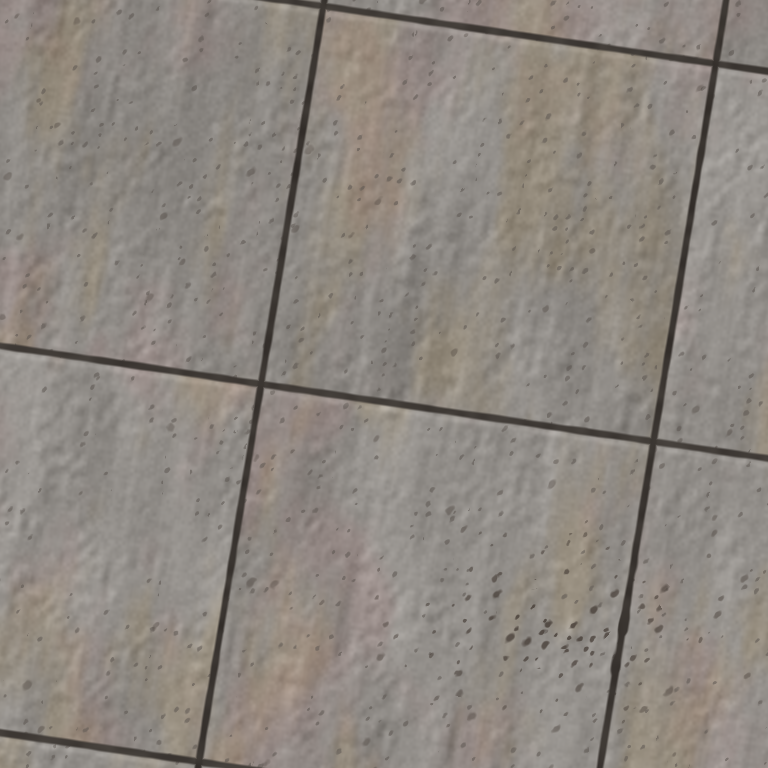
Reproduce this texture procedurally as a WebGL 2 fragment shader.

```glsl
#version 300 es
precision highp float;

uniform vec2 u_resolution;
out vec4 fragColor;

// Slab lattice, in canvas units
const vec2 CORNER = vec2(0.340, 0.500);
const vec2 ACROSS = vec2(0.511, -0.075);
const vec2 UPWARD = vec2(0.081, 0.492);
const float JOINT_HALF = 0.0042;
const float JOINT_SOFT = 0.0020;

// Colours
const vec3 STONE = vec3(0.567, 0.552, 0.534);
const vec3 JOINT_DARK = vec3(0.19, 0.17, 0.155);
const vec3 JOINT_DUSTY = vec3(0.29, 0.27, 0.25);
const vec3 PIT = vec3(0.36, 0.335, 0.315);
const vec3 STAIN = vec3(0.27, 0.235, 0.21);
const vec3 OCHRE_SHIFT = vec3(0.018, -0.002, -0.042);
const vec3 PINK_SHIFT = vec3(0.018, -0.014, -0.010);

// Surface strengths
const float STREAK = 0.13;
const float CLOUD = 0.07;
const float RELIEF = 0.10;
const float GRAIN = 0.035;
const vec2 STAIN_CENTER = vec2(0.72, 0.19);
const vec2 STAIN_SPREAD = vec2(0.19, 0.10);

float hash(vec2 p) {
    vec3 q = fract(vec3(p.xyx) * 0.1031);
    q += dot(q, q.yzx + 33.33);
    return fract((q.x + q.y) * q.z);
}

vec2 hash2(vec2 p) {
    return vec2(hash(p), hash(p + 71.7));
}

float noise(vec2 p) {
    vec2 i = floor(p), f = fract(p);
    f = f * f * (3.0 - 2.0 * f);
    return mix(mix(hash(i), hash(i + vec2(1, 0)), f.x),
               mix(hash(i + vec2(0, 1)), hash(i + vec2(1, 1)), f.x), f.y);
}

float fbm(vec2 p) {
    float sum = 0.0, amp = 0.5;
    for (int i = 0; i < 4; i++) {
        sum += amp * noise(p);
        p = p * 2.03 + 19.1;
        amp *= 0.5;
    }
    return sum / 0.9375;
}

// Ragged slanted spots, at most one per grid cell
float spots(vec2 p, float size, float density) {
    vec2 g = p / size, id = floor(g);
    vec2 d = fract(g) - mix(vec2(0.35), vec2(0.65), hash2(id));
    d.x -= 0.35 * d.y;
    d.x *= 1.3;
    float radius = mix(0.10, 0.28, hash(id + 5.3));
    float ragged = length(d) + 0.16 * (noise(g * 5.0) - 0.5);
    float present = step(hash(id + 13.9), density);
    return present * (1.0 - smoothstep(radius * 0.5, radius + 0.06, ragged));
}

void main() {
    vec2 p = gl_FragCoord.xy / u_resolution;
    float pixel = 1.0 / min(u_resolution.x, u_resolution.y);

    // Slab index and distances to its four sides
    vec2 lattice = inverse(mat2(ACROSS, UPWARD)) * (p - CORNER);
    vec2 id = floor(lattice), local = fract(lattice);
    float area = determinant(mat2(ACROSS, UPWARD));
    vec2 span = area / vec2(length(UPWARD), length(ACROSS));
    vec2 side = min(local, 1.0 - local) * span;
    vec2 q = local * span + 20.0 * hash2(id + 40.0);

    // Streaked stone with warm patches
    float streak = fbm(q * vec2(42.0, 6.0)) - 0.5;
    float cloud = fbm(q * vec2(11.0, 4.0) + 7.0) - 0.5;
    float tone = STREAK * streak + CLOUD * cloud + 0.014 * (hash(id + 3.0) - 0.5);
    vec3 color = STONE + tone;
    color += OCHRE_SHIFT * smoothstep(0.48, 0.78, fbm(q * vec2(13.0, 5.0) + 31.0));
    color += PINK_SHIFT * smoothstep(0.48, 0.78, fbm(q * vec2(10.0, 6.0) + 57.0));

    // Embossed roughness lit from one side, and fine grain
    vec2 rough = q * vec2(95.0, 75.0);
    vec2 lightStep = vec2(0.25, -0.20);
    float slope = noise(rough + lightStep) - noise(rough - lightStep);
    float patchy = smoothstep(0.3, 0.7, noise(q * 28.0));
    color += RELIEF * slope * mix(0.35, 1.0, patchy);
    color += GRAIN * (noise(q * 210.0) - 0.5);

    // Small pits, denser in the darker streaks
    float pitDensity = 0.10 + 0.25 * smoothstep(0.0, 0.2, -streak);
    color = mix(color, PIT, 0.55 * spots(q, 0.016, pitDensity));

    // Dirt gathered around one slab edge
    vec2 away = (p - STAIN_CENTER) / STAIN_SPREAD;
    float dirt = exp(-dot(away, away));
    float marks = max(spots(q, 0.026, 0.04 + 0.45 * dirt), spots(q + 3.7, 0.017, 0.4 * dirt));
    color = mix(color, STAIN, marks * mix(0.35, 0.8, dirt));

    // Pale rim below the level joints and beside the upright ones
    float topRim = exp(-pow(((1.0 - local.y) * span.y - 0.009) / 0.004, 2.0));
    float sideRim = exp(-pow((local.x * span.x - 0.009) / 0.004, 2.0));
    color += 0.050 * topRim + 0.018 * sideRim;

    // Dark joints with uneven width and dust, clogged near the dirt
    float wobble = 0.9 + 0.25 * noise(p * 45.0);
    float clog = 1.0 + 0.9 * dirt * smoothstep(0.55, 0.85, noise(p * 38.0));
    float halfWidth = JOINT_HALF * wobble * clog;
    float soft = max(JOINT_SOFT, pixel);
    vec2 gap = 1.0 - smoothstep(vec2(halfWidth - soft), vec2(halfWidth + soft), side);
    float dust = 0.6 * noise(p * 70.0) + 0.3 * gap.y * (1.0 - gap.x);
    color = mix(color, mix(JOINT_DARK, JOINT_DUSTY, dust), max(gap.x, gap.y));

    fragColor = vec4(clamp(color, 0.0, 1.0), 1.0);
}
```
